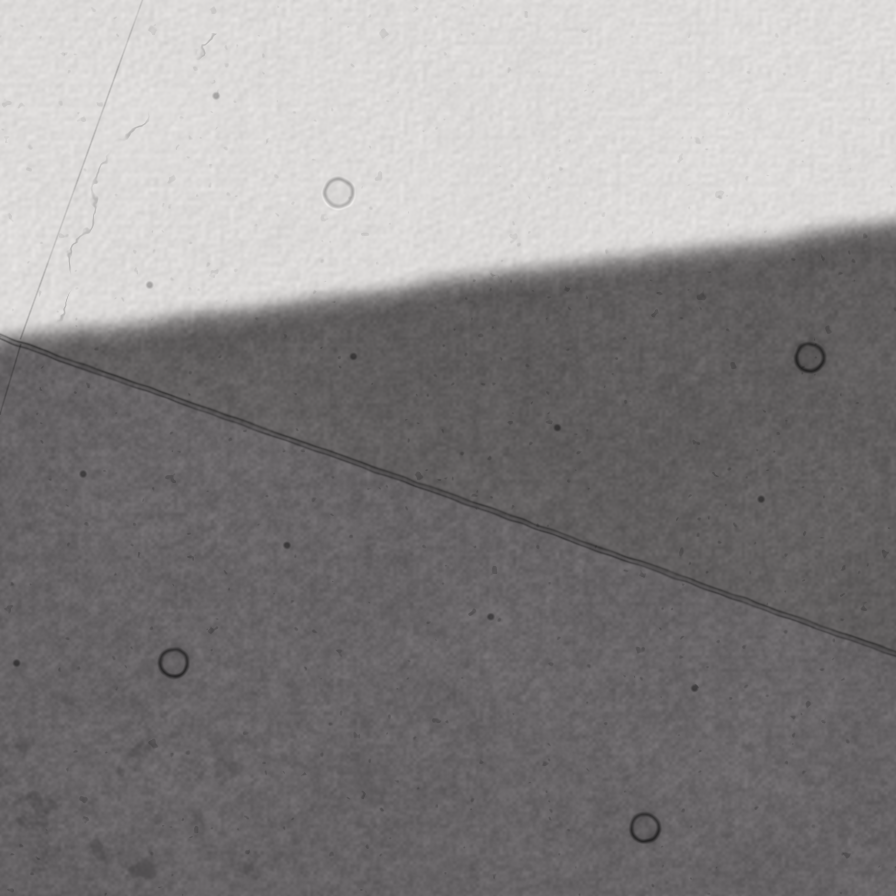
Give the GLSL for this texture, as a WebGL 2 fragment shader.

```glsl
#version 300 es
precision highp float;
// Sunlit concrete wall crossed by a soft diagonal shadow, panel joints and tie holes.
uniform vec2 u_resolution;
out vec4 fragColor;

const vec3 SUNLIT = vec3(0.865, 0.857, 0.852);
const vec3 SHADE_UPPER = vec3(0.384, 0.374, 0.375);
const vec3 SHADE_LOWER = vec3(0.405, 0.393, 0.401);

float hash(vec2 p) {
    return fract(sin(dot(p, vec2(127.1, 311.7))) * 43758.5453);
}

float noise(vec2 p) {
    vec2 i = floor(p), f = fract(p);
    f = f * f * (3.0 - 2.0 * f);
    return mix(mix(hash(i), hash(i + vec2(1, 0)), f.x),
               mix(hash(i + vec2(0, 1)), hash(i + vec2(1, 1)), f.x), f.y);
}

float fbm(vec2 p) {
    float sum = 0.0, amp = 0.5;
    for (int i = 0; i < 4; i++) {
        sum += amp * noise(p);
        p = mat2(1.6, 1.2, -1.2, 1.6) * p + 7.3;
        amp *= 0.5;
    }
    return sum;
}

float segment(vec2 p, vec2 a, vec2 b) {
    vec2 d = b - a;
    return length(p - a - d * clamp(dot(p - a, d) / dot(d, d), 0.0, 1.0));
}

// Soft line or disc coverage for distance d
float stroke(float d, float halfWidth, float px) {
    return 1.0 - smoothstep(halfWidth - px, halfWidth + px, abs(d));
}

// Sparse ragged pits, one candidate per cell
float pits(vec2 p, float cells, float density, float px) {
    vec2 q = p * cells + 0.3 * vec2(noise(p * 210.0), noise(p * 210.0 + 31.0));
    vec2 id = floor(q);
    vec2 c = 0.25 + 0.5 * vec2(hash(id + 3.1), hash(id + 8.7));
    float radius = mix(0.07, 0.2, hash(id + 5.3));
    return step(hash(id), density) * stroke(length(fract(q) - c), radius, px * cells);
}

// Small nail holes on a tilted lattice
float nailHoles(vec2 p, float px) {
    float mask = 0.0;
    for (int j = -1; j < 3; j++)
        for (int i = 0; i < 4; i++) {
            vec2 c = vec2(0.167, 0.682) + float(i) * vec2(0.2275, -0.0797)
                   + float(j) * vec2(-0.0742, -0.211);
            float strength = (j < 0 || j > 1) && i > 0 ? 0.0 : 0.85;
            mask = max(mask, strength * stroke(length(p - c), 0.0036, px * 1.5));
        }
    return mask;
}

// Offset to the nearest tie hole of the square lattice
vec2 tieHoleOffset(vec2 p) {
    vec2 nearest = vec2(9.0);
    for (int j = 0; j < 2; j++)
        for (int i = 0; i < 2; i++) {
            vec2 c = vec2(0.378, 0.785) + float(i) * vec2(0.526, -0.184)
                   + float(j) * vec2(-0.184, -0.525);
            if (length(p - c) < length(nearest)) nearest = p - c;
        }
    return nearest;
}

void main() {
    vec2 uv = gl_FragCoord.xy / u_resolution;
    float px = max(1.0 / u_resolution.y, 0.0012);

    // Shadow with a soft, slightly uneven edge
    float edge = uv.y - 0.613 - 0.130 * uv.x + 0.006 * (noise(uv * vec2(14.0, 3.0)) - 0.5);
    float sun = 0.6 * smoothstep(-0.020, 0.030, edge) + 0.4 * smoothstep(-0.004, 0.022, edge);
    float joint = (uv.y - 0.624 + 0.354 * uv.x) * 0.943;
    vec3 shade = mix(SHADE_LOWER, SHADE_UPPER, smoothstep(-px, px, joint));
    shade *= 1.0 - 0.05 * exp(-abs(edge + 0.02) * 30.0);
    vec3 color = mix(shade, SUNLIT, sun);

    // Cloudy stains, relief grain and pits
    float relief = noise(uv * 190.0) - noise(uv * 190.0 + vec2(0.7, -0.7));
    float speckle = noise(uv * 270.0 + 17.0) - 0.5;
    float mottle = fbm(uv * 7.0) - 0.47;
    color *= 1.0 + mix(0.12, 0.025, sun) * mottle;
    color *= 1.0 + mix(0.060, 0.042, sun) * relief;
    color *= 1.0 + mix(0.110, 0.026, sun) * speckle;
    color *= 1.0 + mix(0.20, 0.035, sun) * (fbm(uv * 85.0) - 0.47);
    float pitMask = 0.6 * pits(uv, 48.0, 0.035, px) + 0.6 * pits(uv + 0.37, 95.0, 0.045, px);
    color *= 1.0 - mix(0.30, 0.12, sun) * pitMask;
    float corner = smoothstep(0.60, 0.0, length(uv * vec2(1.0, 1.5)));
    color *= 1.0 - 0.20 * corner * smoothstep(0.56, 0.74, fbm(uv * 36.0));

    // Hairline seam and broken crack
    float seam = min(segment(uv, vec2(0.159, 1.0), vec2(0.023, 0.622)),
                     segment(uv, vec2(0.023, 0.615), vec2(0.0, 0.538)));
    float seamWear = 0.5 + 0.8 * noise(uv * 60.0);
    color *= 1.0 - mix(0.28, 0.17, sun) * seamWear * stroke(seam, 0.0008, px);
    vec2 bent = uv + 0.045 * (vec2(fbm(uv * 32.0), fbm(uv * 32.0 + 9.0)) - 0.47);
    float crack = min(segment(bent, vec2(0.24, 0.96), vec2(0.12, 0.82)),
                      segment(bent, vec2(0.12, 0.82), vec2(0.065, 0.64)));
    float crackWear = smoothstep(0.35, 0.75, noise(uv * 35.0));
    color *= 1.0 - 0.16 * sun * crackWear * stroke(crack, 0.0014, px);

    // Twin-lined panel joint with worn edges
    float wobble = joint + 0.0018 * (noise(uv * 60.0) - 0.5);
    float wearA = 0.6 + 0.8 * noise(uv * 50.0), wearB = 0.6 + 0.8 * noise(uv * 50.0 + 40.0);
    color *= 1.0 - 0.15 * stroke(wobble, 0.0038, px * 1.3);
    color *= 1.0 - 0.24 * wearA * stroke(wobble - 0.0022, 0.0009, px);
    color *= 1.0 - 0.22 * wearB * stroke(wobble + 0.0024, 0.0009, px);

    // Nail holes and plugged tie holes
    color *= 1.0 - mix(0.50, 0.30, sun) * nailHoles(uv, px);
    vec2 hole = tieHoleOffset(uv);
    float r = length(hole) + 0.0012 * (noise(uv * 130.0) - 0.5);
    float lower = 0.5 - 0.5 * hole.y / max(r, 0.001);
    float rim = stroke(r - 0.0152, 0.0018, px * 1.7);
    color *= 1.0 - mix(0.06, 0.02, sun) * stroke(r, 0.015, px);
    color *= 1.0 - rim * mix(0.40 + 0.16 * lower, 0.24 - 0.06 * lower, sun);
    color *= 1.0 - 0.16 * (1.0 - sun) * exp(-abs(r - 0.0152) * 260.0);
    color += 0.06 * sun * lower * stroke(r - 0.0185, 0.001, px);

    fragColor = vec4(clamp(color, 0.0, 1.0), 1.0);
}
```
